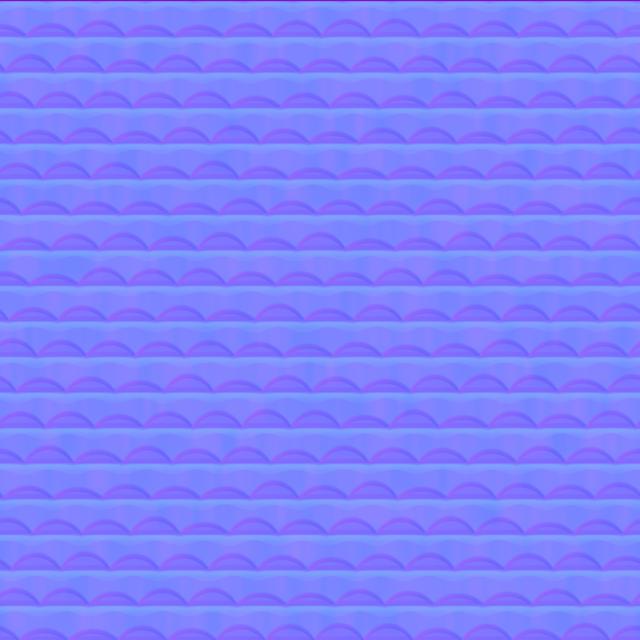
Reproduce this texture map procedurally as a WebGL 2 fragment shader.

```glsl
#version 300 es
precision highp float;
// Normal map of overlapping scalloped roof tiles in staggered rows.

#define COLUMNS 13.0
#define ROWS 18.0
#define ROW_SHIFT 0.42      // stagger of each row, in tiles
#define FIRST_SHIFT 0.03    // stagger of the top row
#define ARCH_LOW 0.27       // arch heights, in rows
#define ARCH_HIGH 0.48
#define RIM_WIDTH 0.12
#define RIM_SLOPE 0.25
#define GLOW_SLOPE 0.22
#define BASE_SLOPE 0.035
#define STRIPE_SLOPE 0.15

uniform vec2 u_resolution;
out vec4 fragColor;

float hash(vec2 p) {
    vec3 q = fract(p.xyx * vec3(0.1031, 0.1030, 0.0973));
    q += dot(q, q.yzx + 33.33);
    return fract((q.x + q.y) * q.z);
}

// Smooth noise along one row, wrapping at the given period
float rowNoise(float x, float period, float seed) {
    float cell = floor(x);
    float t = smoothstep(0.0, 1.0, x - cell);
    float a = hash(vec2(mod(cell, period), seed));
    float b = hash(vec2(mod(cell + 1.0, period), seed));
    return mix(a, b, t);
}

// Position along a row in tiles; each arch is centred at one half
float tileCoord(float x, float row) {
    return x + 0.5 - FIRST_SHIFT + ROW_SHIFT * (ROWS - 1.0 - row);
}

// Slope of the rounded tile ends standing on the row's lower edge
vec2 archSlope(float x, float v, float row, float px) {
    float t = tileCoord(x, row);
    float d = 2.0 * fract(t) - 1.0;
    float id = mod(floor(t), COLUMNS);
    float height = mix(ARCH_LOW, ARCH_HIGH, hash(vec2(id + 3.0, row + 11.0)));
    float depth = height * pow(max(1.0 - d * d, 0.0), 0.8) - v;

    float inside = smoothstep(-0.035 - px, 0.025, depth);
    float inner = smoothstep(RIM_WIDTH - px, RIM_WIDTH + px, depth);
    float rim = inside * (1.0 - inner);
    float fade = mix(0.75, 1.0, smoothstep(0.0, RIM_WIDTH, depth));
    float foot = 1.0 - smoothstep(0.07, 0.13, v);

    vec2 slope = vec2(-0.2 * d, -RIM_SLOPE) * rim * fade;
    slope += vec2(-0.06 * d, -0.10 - 0.09 * foot) * inner;
    // Dark creases where neighbouring arches meet
    float crease = (1.0 - smoothstep(0.0, 0.11, v)) * (1.0 - inside);
    return slope + vec2(-0.12 * d, -0.24) * crease;
}

// Bright lip below the row above, ending in a wavy edge
float lipSlope(float x, float drop, float row, float px) {
    float t = tileCoord(x, row);
    float d = 2.0 * fract(t) - 1.0;
    float wave = 0.27 - 0.07 * cos(6.28318 * (fract(t) - 0.5));
    wave += 0.03 * (rowNoise(t * 2.0, 2.0 * COLUMNS, row + 71.0) - 0.5);
    float body = 1.0 - smoothstep(wave - px, wave + px, drop);
    float glow = GLOW_SLOPE * mix(1.0, 0.38, smoothstep(0.08, 0.28, drop));
    float start = 0.08 + 0.06 * pow(abs(d), 4.0);
    float lit = smoothstep(0.0, start, drop);
    return mix(-0.22, glow * body, lit);
}

void main() {
    vec2 uv = gl_FragCoord.xy / u_resolution;
    vec2 p = uv * vec2(COLUMNS, ROWS);
    float row = floor(p.y);
    float v = p.y - row;
    float px = ROWS / u_resolution.y;

    vec2 slope = vec2(0.0, BASE_SLOPE);
    slope += archSlope(p.x, v, row, px);
    slope.y += lipSlope(p.x, 1.0 - v, row + 1.0, px);

    // Soft vertical grooves, different in every row
    float broad = rowNoise(p.x * 3.0, 3.0 * COLUMNS, row + 31.0) - 0.5;
    float fine = rowNoise(p.x * 7.0, 7.0 * COLUMNS, row + 53.0) - 0.5;
    float face = smoothstep(0.05, 0.4, v) * (1.0 - 0.6 * smoothstep(0.7, 0.95, v));
    slope.x += STRIPE_SLOPE * (broad + 0.6 * fine) * face;

    // Pack the unit normal as a colour
    float z = sqrt(max(1.0 - dot(slope, slope), 0.0));
    vec3 color = 0.5 + 0.5 * vec3(slope, z);

    // Hard crease along the top border
    vec3 borderColor = vec3(0.55, 0.05, 0.72);
    float border = smoothstep(0.9975, 0.9990, uv.y);
    fragColor = vec4(mix(color, borderColor, border), 1.0);
}
```
